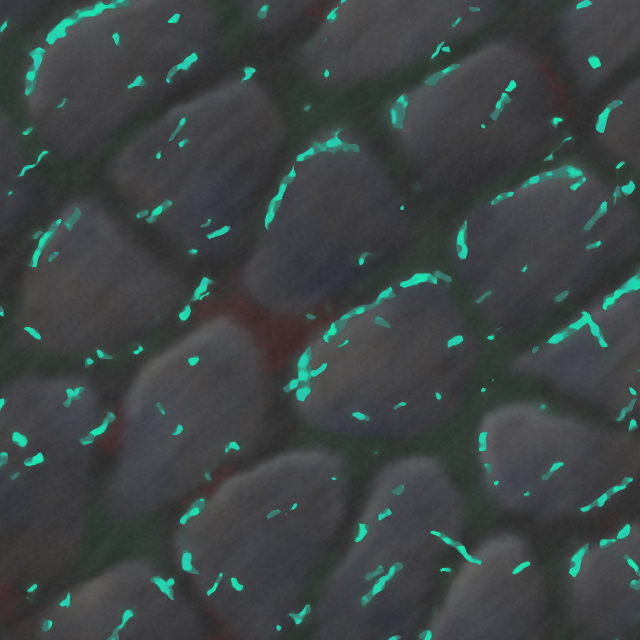
Give the GLSL for this texture, as a Shadertoy shader.

```glsl
// Dark, softly painted boulders crossed by slanting chips of glowing turquoise crystal.

float hash(vec2 p) { return fract(sin(dot(p, vec2(127.1, 311.7))) * 43758.5453); }

vec2 hash2(vec2 p) { return vec2(hash(p), hash(p + 57.3)); }

float noise(vec2 p) {
    vec2 i = floor(p), f = fract(p);
    f = f * f * (3.0 - 2.0 * f);
    return mix(mix(hash(i), hash(i + vec2(1, 0)), f.x),
               mix(hash(i + vec2(0, 1)), hash(i + vec2(1, 1)), f.x), f.y);
}

float fbm(vec2 p) {
    float sum = 0.0, amp = 0.5;
    for (int i = 0; i < 5; i++) {
        sum += amp * noise(p);
        p = mat2(1.6, 1.2, -1.2, 1.6) * p + 7.1;
        amp *= 0.5;
    }
    return sum;
}

mat2 turn(float a) { return mat2(cos(a), -sin(a), sin(a), cos(a)); }

// Rounded Voronoi stones: x = depth inside the stone, yz = offset from its centre, w = id
vec4 stones(vec2 q) {
    vec2 cell = floor(q), toCentre = vec2(0), nearest = vec2(0);
    float best = 1e3;
    for (int j = -1; j <= 1; j++)
    for (int i = -1; i <= 1; i++) {
        vec2 c = cell + vec2(i, j);
        vec2 r = c + 0.1 + 0.8 * hash2(c) - q;
        if (dot(r, r) < best) { best = dot(r, r); toCentre = r; nearest = c; }
    }
    float sum = 0.0;
    for (int j = -2; j <= 2; j++)
    for (int i = -2; i <= 2; i++) {
        vec2 c = nearest + vec2(i, j);
        if (i == 0 && j == 0) continue;
        vec2 r = c + 0.1 + 0.8 * hash2(c) - q;
        sum += exp(-16.0 * dot(0.5 * (toCentre + r), normalize(r - toCentre)));
    }
    return vec4(-log(sum) / 16.0, -toCentre, hash(nearest + 3.7));
}

// Distance to the closest chip scattered on a grid
float chips(vec2 p, float grid, float share, float len, float width) {
    float d = 1.0;
    vec2 cell = floor(p * grid);
    for (int j = -1; j <= 1; j++)
    for (int i = -1; i <= 1; i++) {
        vec2 c = cell + vec2(i, j), seed = c + grid * 3.1;
        if (hash(seed) > share) continue;
        float angle = 0.75 + 0.5 * (hash(seed + 9.2) - 0.5);
        if (hash(seed + 4.4) > 0.8) angle -= 1.5;
        vec2 u = turn(angle) * (p - (c + hash2(seed + 1.5)) / grid);
        float halfLen = len * (0.35 + 0.65 * hash(seed + 6.6));
        float halfWidth = width * (0.5 + 0.5 * hash(seed + 8.1));
        d = min(d, length(vec2(max(abs(u.x) - halfLen, 0.0), u.y)) - halfWidth);
    }
    return d;
}

void mainImage(out vec4 fragColor, in vec2 fragCoord) {
    vec2 p = fragCoord / iResolution.y;
    float soft = max(0.0013, 0.7 / iResolution.y);

    // Stone layout, slanting up to the right
    vec2 bend = vec2(fbm(p * 5.0), fbm(p * 5.0 + 31.0)) - 0.5;
    vec2 slant = turn(0.72) * (p + 0.09 * bend);
    vec4 stone = stones(slant * vec2(3.3, 4.7) + 11.0);
    float depth = stone.x, upper = stone.z;
    float body = smoothstep(0.01, 0.11 + 0.06 * stone.w, depth + 0.05 * (fbm(p * 22.0) - 0.5));

    // Greys: dark gaps, shaded undersides, warm and cool brushwork
    float cloud = fbm(p * 7.0 + 4.0);
    float brush = fbm(turn(0.8) * p * vec2(14.0, 50.0));
    float light = 0.265 + 0.075 * upper + 0.03 * (stone.w - 0.5);
    light += 0.11 * (cloud - 0.5) + 0.06 * (brush - 0.5);
    float gap = 0.195 + 0.06 * (brush - 0.5);
    vec3 grey = vec3(mix(gap, clamp(light, 0.18, 0.34), body));
    float warmth = fbm(p * 9.0 + 17.0) - 0.5;
    grey += vec3(0.05, 0.015, -0.06) * warmth * body;
    grey += vec3(-0.002, -0.003, 0.010) * body;

    // Pale worn rim on the upper left of each stone
    float facing = smoothstep(0.08, 0.3, upper);
    float rim = facing * smoothstep(0.06, 0.11, depth) * smoothstep(0.22, 0.12, depth);
    grey += vec3(0.045, 0.05, 0.045) * rim * smoothstep(0.35, 0.6, cloud);

    // Moss and rust stains in the gaps
    float stain = fbm(p * 6.0 + 43.0);
    grey += vec3(-0.01, 0.035, 0.005) * (1.0 - body) * smoothstep(0.45, 0.65, stain);
    grey += vec3(0.07, -0.01, -0.01) * (1.0 - body) * smoothstep(0.36, 0.26, stain);

    // Jagged crystal: long broken chips, small flecks, veins along the rims
    vec2 jag = p + 0.010 * (vec2(noise(p * 75.0), noise(p * 75.0 + 19.0)) - 0.5);
    float d = chips(jag, 7.0, 0.62, 0.045, 0.0065);
    d = min(d, chips(jag, 14.0, 0.42, 0.011, 0.006));
    float vein = abs(depth - 0.10 + 0.03 * (noise(p * 60.0) - 0.5)) / 4.7 - 0.006;
    vein += 0.03 * (1.0 - facing) + 0.03 * smoothstep(0.52, 0.42, noise(p * 6.5 + 2.0));
    d = min(d, vein);
    d += 0.012 * smoothstep(0.52, 0.8, noise(p * 42.0 + 5.0));

    // Crystal colour: facets from dull to bright, with a faint green halo
    float facet = smoothstep(0.3, 0.6, noise(p * 85.0 + 8.0) + 35.0 * max(-d, 0.0) - 0.1);
    vec3 bright = mix(vec3(0.16, 0.77, 0.69), vec3(0.10, 0.92, 0.68), noise(p * 50.0));
    vec3 crystal = mix(vec3(0.24, 0.47, 0.43), bright, facet);
    float halo = exp(-max(d, 0.0) * 190.0) * smoothstep(0.25, 0.6, noise(p * 30.0));
    vec3 color = mix(grey, vec3(0.24, 0.37, 0.31), 0.65 * halo);
    color = mix(color, crystal, smoothstep(soft, -soft, d));

    // Fine grain
    color += 0.022 * (noise(p * 260.0) - 0.5);
    fragColor = vec4(color, 1.0);
}
```
